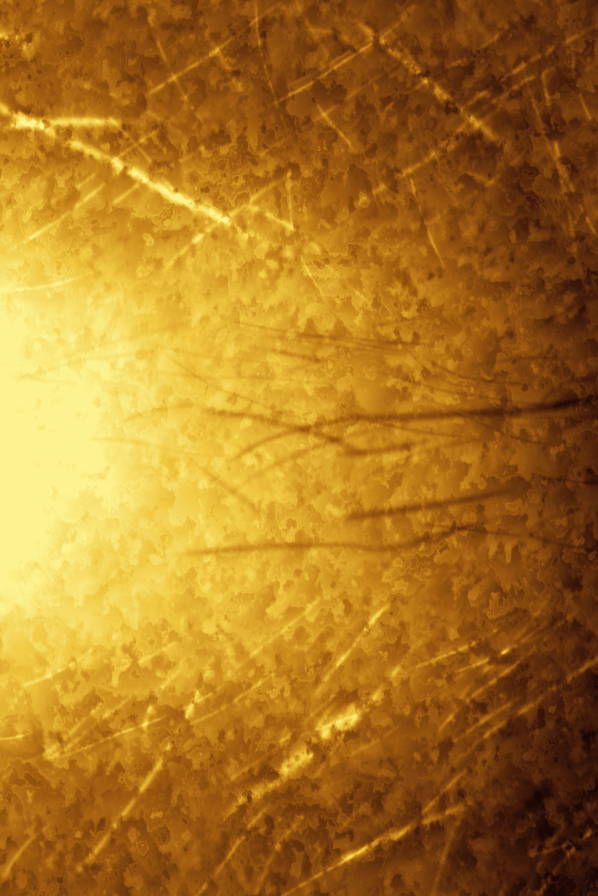
Give the GLSL for this texture, as a WebGL 1 fragment shader.

```glsl
precision highp float;
uniform vec2 u_resolution;

const vec2 GLOW_CENTER = vec2(0.02, 0.74);
const float HOT_GAIN = 0.10;
const float GRAIN_GAIN = 0.30;
const float CRINKLE_GAIN = 0.13;
const float FIBER_GAIN = 0.26;
const float VEIN_GAIN = 0.15;
const float WARP = 0.018;
const int SCRATCHES = 110;

const vec3 SOOT = vec3(0.10, 0.025, 0.02);
const vec3 UMBER = vec3(0.27, 0.11, 0.04);
const vec3 BRONZE = vec3(0.45, 0.23, 0.05);
const vec3 AMBER = vec3(0.63, 0.36, 0.06);
const vec3 GOLD = vec3(0.80, 0.55, 0.11);
const vec3 YELLOW = vec3(0.94, 0.78, 0.25);
const vec3 CREAM = vec3(0.99, 0.95, 0.56);

float hash(vec2 p) {
  return fract(sin(dot(p, vec2(12.9898, 78.233))) * 43758.5453);
}

float noise(vec2 p) {
  vec2 i = floor(p), f = fract(p);
  f = f * f * (3.0 - 2.0 * f);
  return mix(mix(hash(i), hash(i + vec2(1.0, 0.0)), f.x),
             mix(hash(i + vec2(0.0, 1.0)), hash(i + 1.0), f.x), f.y);
}

float fbm(vec2 p) {
  float sum = 0.0, amp = 0.5;
  for (int i = 0; i < 4; i++) {
    sum += amp * noise(p);
    p = mat2(1.6, 1.2, -1.2, 1.6) * p + 7.3;
    amp *= 0.55;
  }
  return sum;
}

float ridge(vec2 p) {
  return 1.0 - abs(2.0 * noise(p) - 1.0);
}

// Tapered, bowed line from a to b
float stroke(vec2 p, vec2 a, vec2 b, float bend, float width) {
  vec2 d = b - a, q = p - a;
  float len = length(d), h = dot(q, d) / (len * len);
  float side = (d.x * q.y - d.y * q.x) / len - 4.0 * bend * h * (1.0 - h);
  float w = max(width, 0.7 / u_resolution.x);
  float taper = smoothstep(0.0, 0.2, h) * (1.0 - smoothstep(0.7, 1.0, h));
  return taper * exp(-side * side / (w * w));
}

// Broad light from the left, fading to the right and to both ends
float lightField(vec2 p) {
  vec2 d = p - GLOW_CENTER;
  float x = clamp(p.x, 0.0, 1.0);
  float t = 0.97 - 0.46 * x - 0.33 * pow(x, 4.0);
  t -= 0.52 * (1.0 - 0.6 * x) * smoothstep(0.15, 0.70, abs(d.y));
  t += HOT_GAIN * exp(-dot(d, d) / 0.035);
  float cornerFloor = mix(0.06, 0.25, smoothstep(0.3, 1.3, p.y));
  return max(t, cornerFloor);
}

// x: bright fibers, y: dark veins
vec2 scatteredScratches(vec2 p) {
  vec2 sum = vec2(0.0);
  for (int i = 0; i < SCRATCHES; i++) {
    float k = float(i) + 1.0;
    vec2 c = vec2(hash(vec2(k, 1.7)), 1.5 * hash(vec2(k, 5.3)));
    float r = hash(vec2(k, 9.1)), s = hash(vec2(k, 3.9));
    float middle = smoothstep(0.42, 0.56, c.y) * (1.0 - smoothstep(0.95, 1.1, c.y));
    float angle = c.y < 0.5 ? mix(0.3, 1.15, r) : mix(-1.35, -0.4, r);
    if (c.y > 0.9 && s > 0.7) angle = 0.6;
    angle = mix(angle, mix(-0.5, 0.45, r), middle);
    vec2 reach = vec2(cos(angle), sin(angle)) * mix(0.06, 0.2, s);
    float line = stroke(p, c - reach, c + reach, 0.05 * (r - 0.5), mix(0.0025, 0.005, r));
    line *= 0.35 + 0.65 * hash(vec2(k, 6.2));
    sum += line * vec2(1.0 - middle, middle * mix(0.5, 1.0, c.x));
  }
  return sum;
}

float mainFibers(vec2 p) {
  float f = 1.1 * stroke(p, vec2(-0.15, 1.39), vec2(0.54, 1.05), 0.0, 0.009);
  f += stroke(p, vec2(-0.12, 1.28), vec2(0.28, 1.30), 0.0, 0.008);
  f += 1.4 * stroke(p, vec2(-0.07, 1.45), vec2(0.07, 1.43), 0.0, 0.013);
  f += 1.2 * stroke(p, vec2(0.57, 1.48), vec2(0.89, 1.22), 0.0, 0.007);
  f += 0.7 * stroke(p, vec2(0.57, 1.14), vec2(0.87, 1.33), 0.0, 0.005);
  f += 0.7 * stroke(p, vec2(0.32, 1.49), vec2(0.42, 1.31), 0.0, 0.005);
  f += 0.6 * stroke(p, vec2(0.89, 1.44), vec2(0.97, 1.02), 0.01, 0.004);
  f += 1.2 * stroke(p, vec2(0.36, 0.12), vec2(0.68, 0.37), 0.0, 0.014);
  f += stroke(p, vec2(0.52, 0.04), vec2(0.83, 0.17), 0.0, 0.007);
  f += 0.8 * stroke(p, vec2(0.10, 0.01), vec2(0.38, 0.46), -0.03, 0.005);
  return f + 0.8 * stroke(p, vec2(0.74, 0.20), vec2(1.08, 0.45), 0.01, 0.005);
}

float mainVeins(vec2 p) {
  float v = stroke(p, vec2(0.32, 0.825), vec2(0.64, 0.72), 0.008, 0.006);
  v += stroke(p, vec2(0.54, 0.735), vec2(0.74, 0.765), -0.008, 0.006);
  v += stroke(p, vec2(0.37, 0.72), vec2(0.64, 0.80), 0.014, 0.005);
  v += 1.5 * stroke(p, vec2(0.54, 0.79), vec2(1.08, 0.85), -0.012, 0.008);
  v += stroke(p, vec2(0.28, 0.575), vec2(0.66, 0.59), 0.006, 0.006);
  v += 1.4 * stroke(p, vec2(0.55, 0.635), vec2(0.88, 0.68), -0.006, 0.007);
  v += stroke(p, vec2(0.58, 0.58), vec2(0.87, 0.64), -0.008, 0.006);
  v += 0.8 * stroke(p, vec2(0.44, 0.91), vec2(0.56, 0.885), 0.0, 0.005);
  return v + 0.6 * stroke(p, vec2(0.31, 0.75), vec2(0.48, 0.62), -0.01, 0.007);
}

vec3 goldRamp(float t) {
  float s = clamp(t, 0.0, 1.0) * 6.0;
  vec3 c = mix(SOOT, UMBER, clamp(s, 0.0, 1.0));
  c = mix(c, BRONZE, clamp(s - 1.0, 0.0, 1.0));
  c = mix(c, AMBER, clamp(s - 2.0, 0.0, 1.0));
  c = mix(c, GOLD, clamp(s - 3.0, 0.0, 1.0));
  c = mix(c, YELLOW, clamp(s - 4.0, 0.0, 1.0));
  return mix(c, CREAM, clamp(s - 5.0, 0.0, 1.0));
}

void main() {
  vec2 p = gl_FragCoord.xy / u_resolution.y * 1.5;
  vec2 bent = p + WARP * (vec2(noise(p * 9.0), noise(p * 9.0 + 31.0)) - 0.5);
  float t = lightField(p);

  // Crumpled foil grain, calmer inside the glow
  float rough = mix(1.0, 0.5, smoothstep(0.5, 0.95, t));
  float grain = fbm(bent * vec2(62.0, 48.0));
  float crinkle = ridge(bent * vec2(24.0, 33.0) + 3.0 * grain);
  t += rough * GRAIN_GAIN * (grain - 0.45);
  t += rough * CRINKLE_GAIN * (crinkle - 0.55);
  t += 0.12 * (fbm(p * 7.0) - 0.45);

  // Scratches broken up by the grain
  vec2 scratch = scatteredScratches(bent);
  float broken = smoothstep(0.15, 0.65, grain);
  t += FIBER_GAIN * broken * (0.75 * scratch.x + mainFibers(bent));
  t -= VEIN_GAIN * (0.5 + 0.5 * broken) * (0.7 * scratch.y + mainVeins(bent));

  gl_FragColor = vec4(goldRamp(t), 1.0);
}
```
